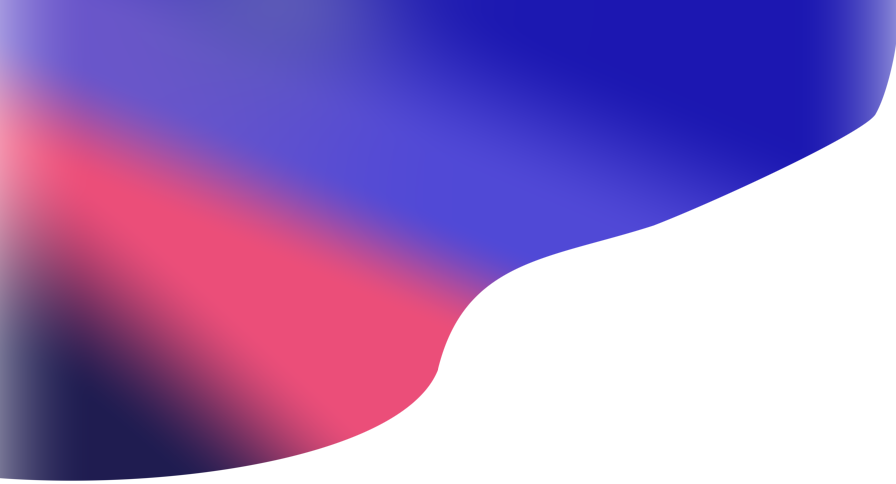
Give the GLSL for this background, as a Shadertoy shader.

```glsl
// A blurred colour field, from blue through violet and pink to dark navy, on white.
// Its lower edge is a chain of cubic Bezier arcs, solved for height at each x.
// The colours are soft diagonal bands plus a grey glow and pale side fades.

const float ASPECT = 1.855;

const vec3 PAPER      = vec3(1.0);
const vec3 PERIWINKLE = vec3(0.415, 0.335, 0.795);
const vec3 VIOLET     = vec3(0.315, 0.285, 0.840);
const vec3 DEEP_BLUE  = vec3(0.108, 0.092, 0.695);
const vec3 PINK       = vec3(0.922, 0.306, 0.475);
const vec3 NAVY       = vec3(0.120, 0.110, 0.315);
const vec3 SLATE      = vec3(0.370, 0.362, 0.715);

vec2 bezier(vec2 a, vec2 b, vec2 c, vec2 d, float t) {
    float s = 1.0 - t;
    return s * s * s * a + 3.0 * s * s * t * b + 3.0 * s * t * t * c + t * t * t * d;
}

vec2 bezierTangent(vec2 a, vec2 b, vec2 c, vec2 d, float t) {
    float s = 1.0 - t;
    return s * s * (b - a) + 2.0 * s * t * (c - b) + t * t * (d - c);
}

// Approximate signed distance above an arc whose x grows steadily with t
float heightAbove(vec2 p, vec2 a, vec2 b, vec2 c, vec2 d) {
    float low = 0.0, high = 1.0;
    for (int i = 0; i < 18; i++) {
        float mid = 0.5 * (low + high);
        if (bezier(a, b, c, d, mid).x < p.x) low = mid;
        else high = mid;
    }
    float t = 0.5 * (low + high);
    vec2 tangent = normalize(bezierTangent(a, b, c, d, t));
    return (p.y - bezier(a, b, c, d, t).y) * tangent.x;
}

// Choose the arc that spans this x
float edgeDistance(vec2 p) {
    vec2 start = vec2(0.0, 0.012);
    vec2 notch = vec2(0.906, 0.234);
    vec2 slope = vec2(1.353, 0.534);
    vec2 corner = vec2(1.812, 0.763);
    vec2 end = vec2(ASPECT, 0.908);
    if (p.x < notch.x)
        return heightAbove(p, start, vec2(0.362, -0.014), vec2(0.833, 0.058), notch);
    if (p.x < slope.x)
        return heightAbove(p, notch, vec2(0.961, 0.464), vec2(1.135, 0.464), slope);
    if (p.x < corner.x)
        return heightAbove(p, slope, vec2(1.473, 0.580), vec2(1.783, 0.722), corner);
    return heightAbove(p, corner, vec2(1.831, 0.795), vec2(1.848, 0.860), end);
}

float glow(vec2 p, vec2 centre, vec2 radius) {
    vec2 q = (p - centre) / radius;
    return exp(-dot(q, q));
}

// Quadratic fade from 1 at the border to 0 at the given width
float sideFade(float distanceIn, float width) {
    float f = clamp(1.0 - distanceIn / width, 0.0, 1.0);
    return f * f;
}

vec3 colourField(vec2 p) {
    float depth = 1.0 - p.y;
    float band = depth - 0.42 * p.x;
    float shade = depth - 0.95 * length(vec2(p.x, 0.145));

    // Diagonal bands
    vec3 colour = mix(PERIWINKLE, VIOLET, smoothstep(0.24, 0.97, p.x));
    colour = mix(DEEP_BLUE, colour, smoothstep(-0.40, -0.05, band));
    colour = mix(colour, SLATE, 0.9 * glow(p, vec2(0.58, 1.0), vec2(0.24, 0.18)));
    colour = mix(colour, PINK, smoothstep(0.06, 0.30, band));
    colour = mix(colour, NAVY, smoothstep(0.157, 0.616, shade));

    // Pale left and right borders
    colour = mix(colour, PAPER, 0.39 * sideFade(p.x, 0.195));
    return mix(colour, PAPER, 0.48 * sideFade(ASPECT - p.x, 0.213));
}

void mainImage(out vec4 fragColor, in vec2 fragCoord) {
    vec2 p = fragCoord / iResolution.xy * vec2(ASPECT, 1.0);
    float pixel = 1.0 / iResolution.y;
    float coverage = smoothstep(-0.75 * pixel, 0.75 * pixel, edgeDistance(p));
    fragColor = vec4(mix(PAPER, colourField(p), coverage), 1.0);
}
```
